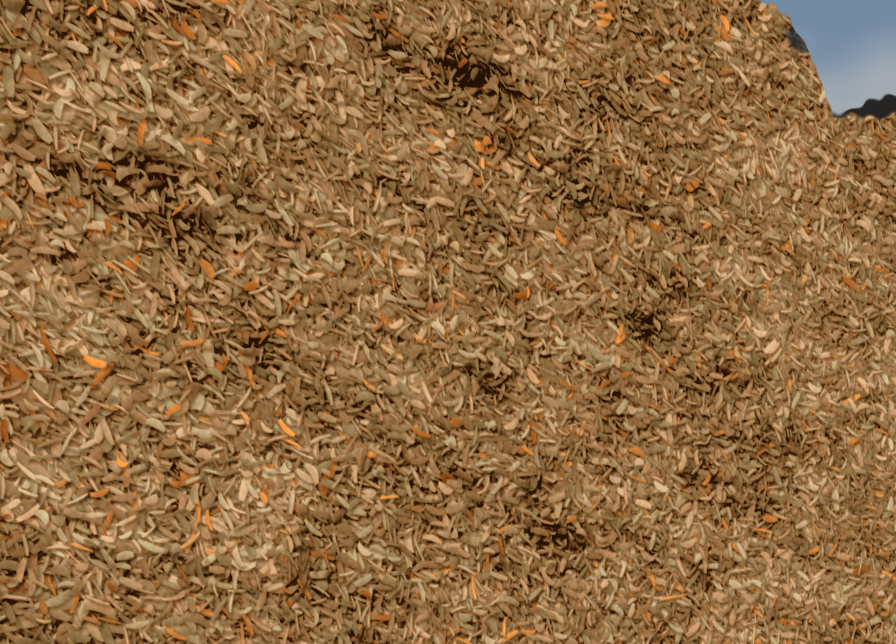
Give the GLSL for this texture, as a WebGL 1 fragment shader.

```glsl
precision highp float;
// A sunlit heap of wood chips sloping down under a small corner of sky.
// Layers of jittered, rotated slivers are painted over each other with soft
// shadows, then gradient noise and broad hollows shade the whole slope.
uniform vec2 u_resolution;

const vec3 PIT = vec3(0.14, 0.07, 0.015);
const vec3 DEEP = vec3(0.21, 0.11, 0.03);
const vec3 UMBER = vec3(0.36, 0.24, 0.11);
const vec3 BARK = vec3(0.52, 0.38, 0.22);
const vec3 WOOD = vec3(0.64, 0.50, 0.34);
const vec3 PALE = vec3(0.77, 0.63, 0.47);
const vec3 GLINT = vec3(0.88, 0.76, 0.60);
const vec3 ROSY = vec3(1.05, 0.97, 0.91);
const vec3 MOSSY = vec3(0.95, 1.01, 1.00);
const vec3 ORANGE = vec3(1.18, 0.88, 0.50);
const vec3 SKY_HIGH = vec3(0.45, 0.54, 0.64);
const vec3 SKY_LOW = vec3(0.64, 0.67, 0.70);
const vec3 ROCK = vec3(0.22, 0.21, 0.20);

vec3 hash3(vec3 p) {
  p = fract(p * vec3(0.1031, 0.1030, 0.0973));
  p += dot(p, p.yxz + 33.33);
  return fract((p.xxy + p.yxx) * p.zyx);
}

vec2 rotate(vec2 p, float angle) {
  float c = cos(angle), s = sin(angle);
  return vec2(c * p.x + s * p.y, c * p.y - s * p.x);
}

float corner(vec2 cell, vec2 offset, vec2 f) {
  float angle = 6.2832 * hash3(vec3(cell + offset, 7.0)).x;
  return dot(vec2(cos(angle), sin(angle)), f - offset);
}

float gradientNoise(vec2 p) {
  vec2 i = floor(p), f = p - i;
  vec2 w = f * f * f * (f * (f * 6.0 - 15.0) + 10.0);
  float low = mix(corner(i, vec2(0.0), f), corner(i, vec2(1.0, 0.0), f), w.x);
  float high = mix(corner(i, vec2(0.0, 1.0), f), corner(i, vec2(1.0), f), w.x);
  return mix(low, high, w.y);
}

// Signed distance to a bent sliver with tapering ends
float sliver(vec2 p, vec2 halfSize, float bend) {
  float along = p.x / halfSize.x;
  p.y += bend * halfSize.y * along * along;
  float width = halfSize.y * (1.0 - 0.45 * min(along * along, 1.0));
  return max(abs(p.x) - halfSize.x, abs(p.y) - width);
}

// Paints one layer of chips; rgb holds the tint, a the brightness
vec4 paintChips(vec4 pile, vec2 p, float size, float seed, float blur) {
  vec2 home = floor(p / size);
  for (int y = -1; y <= 1; y++) {
    for (int x = -1; x <= 1; x++) {
      vec2 cell = home + vec2(float(x), float(y));
      vec3 place = hash3(vec3(cell + 50.0, seed));
      vec3 form = hash3(vec3(cell + 90.0, seed + 31.0));
      vec3 look = hash3(vec3(cell + 140.0, seed + 67.0));
      vec2 offset = p - (cell + 0.1 + 0.8 * place.xy) * size;
      float turn = 2.0 * place.z - 1.0;
      float angle = -0.3 + 1.57 * turn * mix(abs(turn), 1.0, 0.4);
      vec2 halfSize = size * vec2(mix(0.3, 0.85, form.x), mix(0.08, 0.30, form.y * form.y));
      float bend = 2.0 * form.z - 1.0;
      vec2 chipPoint = rotate(offset, angle);
      vec2 shadowPoint = rotate(offset - size * vec2(0.09, -0.13), angle);

      float shadow = 1.0 - smoothstep(-blur, blur + 0.12 * size, sliver(shadowPoint, halfSize, bend));
      pile.a *= 1.0 - 0.45 * shadow;

      float cover = 1.0 - smoothstep(-blur, blur, sliver(chipPoint, halfSize, bend));
      float curl = 0.10 * clamp(chipPoint.y / halfSize.y, -1.0, 1.0);
      float tone = mix(0.40, 1.04, look.x) + curl;
      vec3 tint = mix(mix(ROSY, MOSSY, look.y), ORANGE, smoothstep(0.94, 0.98, look.z));
      pile = mix(pile, vec4(tint, tone), cover);
    }
  }
  return pile;
}

float hollow(vec2 p, vec2 centre, vec2 size) {
  vec2 d = rotate(p - centre, -0.35) / size;
  return exp(-dot(d, d));
}

// Broad light and shade: lumps running down the slope, and hollows
float slopeShade(vec2 p) {
  vec2 r = rotate(p, -0.45);
  float lumps = gradientNoise(r * vec2(3.0, 6.0) + 11.0);
  float clods = gradientNoise(r * vec2(9.0, 15.0) + 23.0);
  float crumbs = gradientNoise(r * vec2(24.0, 34.0) + 41.0);
  float pits = hollow(p, vec2(0.70, 0.89), vec2(0.17, 0.06))
    + hollow(p, vec2(0.29, 0.69), vec2(0.13, 0.06))
    + hollow(p, vec2(1.00, 0.50), vec2(0.07, 0.06))
    + hollow(p, vec2(0.86, 0.20), vec2(0.10, 0.05));
  float glow = hollow(p, vec2(0.11, 0.54), vec2(0.10, 0.08));
  return 0.20 * lumps + 0.24 * clods + 0.22 * crumbs
    - pits * (0.28 - 0.5 * clods) + 0.12 * glow;
}

vec3 woodColor(float t) {
  vec3 c = mix(PIT, DEEP, smoothstep(-0.06, 0.04, t));
  c = mix(c, UMBER, clamp((t - 0.04) / 0.11, 0.0, 1.0));
  c = mix(c, BARK, clamp((t - 0.15) / 0.20, 0.0, 1.0));
  c = mix(c, WOOD, clamp((t - 0.35) / 0.29, 0.0, 1.0));
  c = mix(c, PALE, clamp((t - 0.64) / 0.25, 0.0, 1.0));
  return mix(c, GLINT, clamp((t - 0.89) / 0.25, 0.0, 1.0));
}

void main() {
  vec2 p = gl_FragCoord.xy / u_resolution.y;

  // Chips shrink towards the far right of the heap
  vec2 q = p * (1.0 + 0.36 * p.x);
  float blur = 0.0021 * (1.0 + 0.6 * p.x);
  vec4 pile = vec4(ROSY, 0.22);
  for (int i = 0; i < 8; i++) {
    float layer = float(i);
    float size = mix(0.020, 0.045, fract(layer * 0.618));
    pile = paintChips(pile, q + layer * 0.37, size, layer * 5.0 + 1.0, blur);
  }
  float dust = 0.14 * gradientNoise(q * 110.0);
  float tone = pile.a + slopeShade(p) + dust - 0.02;
  vec3 color = woodColor(tone) * pile.rgb;

  // Sky, distant dark shapes and the rough crest
  float fall = max(p.x - 1.18, 0.0);
  float rough = 0.012 * gradientNoise(p * 45.0);
  float crest = max(1.0 - 14.0 * fall * fall, 0.82) + rough;
  float outcrop = hollow(p, vec2(1.25, 0.94), vec2(0.035, 0.025));
  color = mix(color, ROCK * (0.6 + tone), smoothstep(0.35, 0.65, outcrop));
  float cloud = gradientNoise(p * vec2(9.0, 14.0));
  vec3 sky = mix(SKY_LOW, SKY_HIGH, smoothstep(0.83, 0.98, p.y + 0.08 * cloud));
  float farShape = smoothstep(1.30, 1.38, p.x) * 0.03 + 0.823 + rough;
  sky = mix(ROCK * 0.7, sky, smoothstep(-0.003, 0.003, p.y - farShape));
  float aboveCrest = smoothstep(-0.003, 0.003, p.y - crest) * step(1.17, p.x);
  gl_FragColor = vec4(mix(color, sky, aboveCrest), 1.0);
}
```
